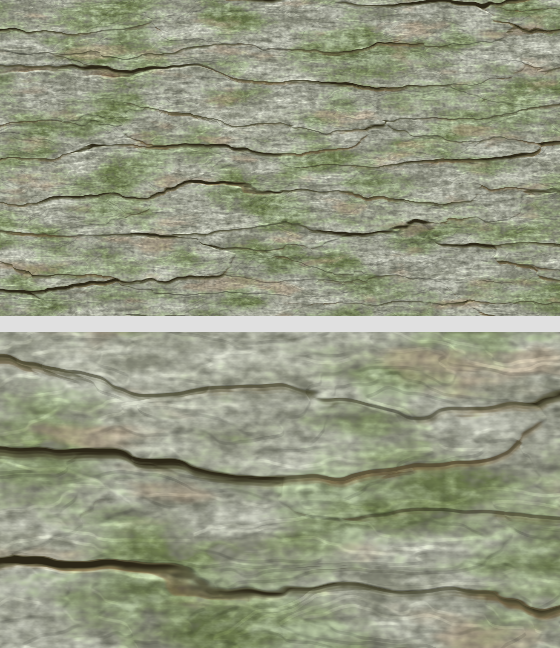
Top, the full canvas; bottom, a detail of the centre.
Give the GLSL for this texture, as a Shadertoy shader.

```glsl
vec2 hash2(vec2 p) {
    p = vec2(dot(p, vec2(127.1, 311.7)), dot(p, vec2(269.5, 183.3)));
    return fract(sin(p) * 43758.5);
}

float corner(vec2 cell, vec2 f, vec2 offset) {
    return dot(hash2(cell + offset) * 2.0 - 1.0, f - offset);
}

float gradientNoise(vec2 p) {
    vec2 cell = floor(p), f = fract(p);
    vec2 u = f * f * f * (f * (f * 6.0 - 15.0) + 10.0);
    return mix(mix(corner(cell, f, vec2(0, 0)), corner(cell, f, vec2(1, 0)), u.x),
               mix(corner(cell, f, vec2(0, 1)), corner(cell, f, vec2(1, 1)), u.x), u.y);
}

float fbm(vec2 p) {
    float sum = 0.0, amplitude = 1.0;
    for (int i = 0; i < 4; i++) {
        sum += amplitude * gradientNoise(p);
        p = p * 2.03 + 13.7;
        amplitude *= 0.5;
    }
    return sum;
}

// Overlapping long plates, each with a raised lower lip
float plateHeight(vec2 p) {
    vec2 q = p * vec2(2.2, 8.5);
    vec2 home = floor(q);
    float height = 0.0;
    for (int j = -1; j <= 1; j++)
    for (int i = -1; i <= 1; i++) {
        vec2 cell = home + vec2(i, j);
        vec2 shift = hash2(cell), trait = hash2(cell + 57.0);
        vec2 d = q - cell - 0.5 - (shift - 0.5) * 0.8;
        d.y += d.x * (trait.x - 0.4) * 0.7;
        d /= vec2(0.95, 0.68);
        vec2 e = abs(d);
        float rim = dot(e * e, e);
        float top = 0.42 + 0.5 * trait.y - 0.32 * d.y;
        height = max(height, smoothstep(1.0, 0.78, rim) * top);
    }
    return height;
}

// Plates with ragged outlines, plus thin terraced flakes
float barkHeight(vec2 p) {
    vec2 warp = vec2(fbm(p * vec2(5.0, 11.0)), fbm(p * vec2(4.0, 10.0) + 31.0));
    vec2 q = p + warp * vec2(0.10, 0.045);
    float level = fbm(q * vec2(3.5, 13.0) + 7.0) * 5.0;
    float flakes = floor(level) + smoothstep(0.0, 0.16, fract(level));
    return plateHeight(q) + 0.08 * flakes;
}

void mainImage(out vec4 fragColor, in vec2 fragCoord) {
    vec2 p = fragCoord / iResolution.y + vec2(3.0, 5.0);

    // Relief and the shade cast by lips above
    float height = barkHeight(p);
    float relief = 0.0, shade = 0.0;
    for (int i = 1; i <= 4; i++) {
        float rise = barkHeight(p + vec2(-0.001, 0.0035) * float(i)) - height;
        if (i == 1) relief = clamp(-rise, -0.2, 0.2);
        shade += 0.25 * max(rise - 0.03, 0.0);
    }
    shade *= clamp(0.85 + 1.6 * gradientNoise(p * vec2(3.0, 7.0) + 4.0), 0.35, 1.5);

    // Grey bark and green lichen
    float streak = fbm(p * vec2(7.0, 24.0) + 3.0);
    float fine = fbm(p * vec2(38.0, 75.0));
    float tone = clamp(0.5 + 1.1 * streak + 0.8 * fine, 0.0, 1.0);
    vec3 stone = mix(vec3(0.49, 0.50, 0.44), vec3(0.69, 0.70, 0.65), tone);
    vec3 lichen = mix(vec3(0.38, 0.43, 0.27), vec3(0.59, 0.64, 0.52), tone);
    float growth = fbm(p * vec2(4.0, 9.0) + 19.0) + 0.4 * fine;
    vec3 color = mix(stone, lichen, smoothstep(-0.15, 0.3, growth));

    // Warm bare wood in patches and beside cracks
    float bare = smoothstep(0.15, 0.5, fbm(p * vec2(5.0, 15.0) + 43.0));
    color = mix(color, vec3(0.63, 0.55, 0.46), 0.5 * bare);
    float gap = 1.0 - smoothstep(0.05, 0.3, height);
    float rust = smoothstep(-0.1, 0.3, gradientNoise(p * vec2(5.0, 9.0) + 61.0));
    color = mix(color, vec3(0.48, 0.37, 0.24),
                rust * max(0.6 * gap, 0.8 * smoothstep(0.03, 0.2, shade)));

    // Light, grain and dark cracks
    color *= 0.93 + 0.13 * height + 1.4 * relief;
    color *= 1.0 + 0.22 * gradientNoise(p * vec2(110.0, 150.0)) + 0.16 * fine;
    color = mix(color, vec3(0.34, 0.34, 0.23), 0.75 * smoothstep(0.06, 0.28, shade));
    color = mix(color, vec3(0.17, 0.15, 0.09), smoothstep(0.2, 0.5, shade));
    fragColor = vec4(clamp(color, 0.0, 1.0), 1.0);
}
```
